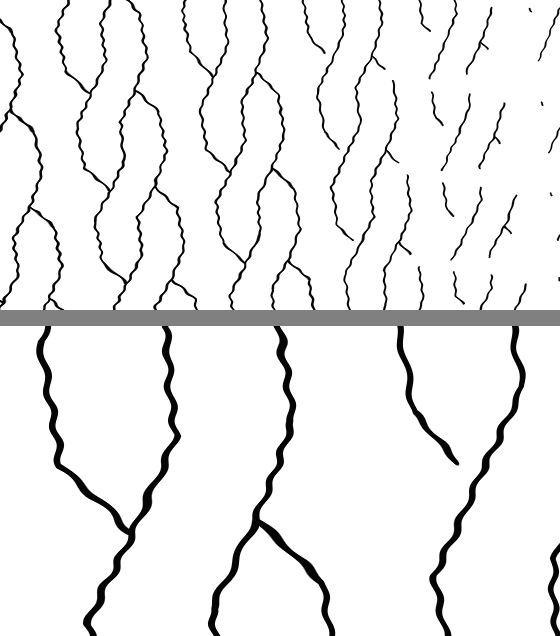
Top, the full canvas; bottom, a detail of the centre.
This pattern is drawn by a Shadertoy shader. Its source:

```glsl
// Wavy ink braids in slanted columns, breaking into loose dashes toward the right.

float hash(vec2 c) {
    return fract(sin(dot(c, vec2(127.1, 311.7))) * 43758.5);
}

float noise(vec2 p) {
    vec2 c = floor(p), f = fract(p);
    f = f * f * (3.0 - 2.0 * f);
    return mix(mix(hash(c), hash(c + vec2(1, 0)), f.x),
               mix(hash(c + vec2(0, 1)), hash(c + vec2(1, 1)), f.x), f.y);
}

// Distance to the stretch of a segment between fractions lo and hi
float dashDistance(vec2 p, vec2 a, vec2 b, float lo, float hi) {
    if (lo >= hi) return 1e4;
    vec2 ab = b - a;
    float h = clamp(dot(p - a, ab) / dot(ab, ab), lo, hi);
    return length(p - a - ab * h);
}

// Three-part strand; breaks holds gap start, gap end and strand end, in parts
float strandDistance(vec2 p, vec2 knots[4], vec3 breaks) {
    float d = 1e4;
    for (int k = 0; k < 3; k++) {
        vec3 cut = clamp(breaks - float(k), 0.0, 1.0);
        d = min(d, dashDistance(p, knots[k], knots[k + 1], 0.0, min(cut.x, cut.z)));
        d = min(d, dashDistance(p, knots[k], knots[k + 1], cut.y, cut.z));
    }
    return d;
}

// Left junction of a link; spacing shrinks slightly rightward and downward
vec2 junction(float col, float row) {
    vec2 start = vec2(-51.0 + col * (181.0 - 3.8 * col),
                      158.0 - col * (29.0 - 1.35 * col));
    vec2 drift = vec2(29.5 - 2.8 * col, 136.0 - 0.2 * col * col);
    return start + row * drift - row * row * vec2(1.0, 2.7);
}

void mainImage(out vec4 fragColor, in vec2 fragCoord) {
    // Canvas is 428 units high, measured down from the top
    float unitsPerPixel = 428.0 / iResolution.y;
    vec2 p = vec2(fragCoord.x, iResolution.y - fragCoord.y) * unitsPerPixel;

    // Hand-drawn waviness
    float phase = 5.0 * noise(p / 45.0);
    float wave = 1.5 - 0.0009 * p.x;
    vec2 q = p + wave * vec2(sin(p.y * 0.4 + phase), 0.5 * sin(p.x * 0.35 + phase));
    q += 2.5 * (vec2(noise(p / 19.0), noise(p / 19.0 + 37.0)) - 0.5);

    float ink = 1e4;
    for (int i = 0; i < 6; i++) {
        float col = float(i);
        float wear = max(col - 2.0, 0.0);
        float radius = 1.75 - 0.12 * col + 0.3 * (noise(p / 9.0) - 0.5);
        vec2 across = vec2(64.0 - 3.0 * col, -6.0);

        for (int j = -2; j < 4; j++) {
            vec2 origin = junction(col, float(j));
            vec2 down = junction(col, float(j) + 1.0) - origin;
            mat2 link = mat2(across, down);
            vec2 local = q - origin;
            if (abs(local.x) > 150.0 || abs(local.y - 65.0) > 120.0) continue;

            vec2 leftKnots[4] = vec2[4](vec2(0.0), link * vec2(-0.467, 0.315),
                link * vec2(-0.459, 0.741), down);
            vec2 middleKnots[4] = vec2[4](across, link * vec2(0.52, 0.307),
                link * vec2(0.464, 0.692), down);
            vec2 rightKnots[4] = vec2[4](across, link * vec2(1.43, 0.251),
                link * vec2(1.406, 0.675), across + down);

            // Gaps widen with wear, with a little variation per link
            float vary = wear > 0.0 ? 0.08 * (hash(vec2(col, j)) - 0.5) : 0.0;
            float d = strandDistance(local, leftKnots,
                vec3(1.3 - 0.15 * wear, 0.15 + 0.6 * wear, 3.02 - 0.33 * wear));
            d = min(d, strandDistance(local, middleKnots,
                vec3(1.35 - 0.15 * wear, 0.4 + 0.6 * wear + vary, 3.0)));
            d = min(d, strandDistance(local, rightKnots,
                vec3(0.85 - 0.26 * wear + vary, 0.2 + 0.9 * wear + vary, 3.0)));
            ink = min(ink, d - radius);
        }
    }

    float coverage = clamp(0.5 - ink / unitsPerPixel, 0.0, 1.0);
    fragColor = vec4(mix(vec3(1.0), vec3(0.02), coverage), 1.0);
}
```
